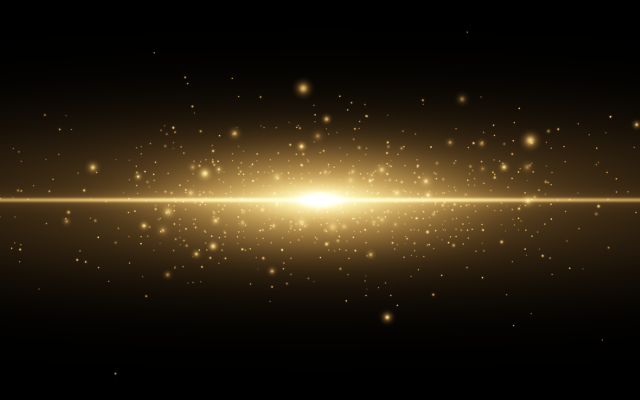
Write a Shadertoy shader that draws this background.

```glsl
vec3 hash3(vec2 p) {
    vec3 q = fract(vec3(p.xyx) * vec3(0.1031, 0.1030, 0.0973));
    q += dot(q, q.yxz + 33.33);
    return fract((q.xxy + q.yzz) * q.zyx);
}

float bell(vec2 p, vec2 spread) {
    p /= spread;
    return exp(-dot(p, p));
}

// One jittered spark per cell, thinning out away from the beam
float sparkLayer(vec2 p, float cellSize, float radius, float density, float halo, float seed) {
    vec2 grid = p / cellSize + seed * 7.31;
    vec2 cell = floor(grid);
    vec3 jitter = hash3(cell + 200.0 + seed * 37.0);
    vec3 traits = hash3(cell + 500.0 + seed * 91.0);
    vec2 offset = fract(grid) - mix(vec2(0.3), vec2(0.7), jitter.xy);
    vec2 place = p - offset * cellSize;
    float spread = bell(place, vec2(0.46, 0.14)) + 0.07 * bell(place, vec2(0.9, 0.17));
    float size = radius * mix(0.6, 1.3, traits.y);
    float soft = max(size, 0.65 / iResolution.y);
    float d = length(offset) * cellSize;
    float core = exp(-d * d / (soft * soft)) * min(1.0, size / soft);
    float aura = exp(-d / (size * 1.8)) * smoothstep(0.3, 0.08, length(offset));
    float present = step(jitter.z, density * spread);
    return present * mix(0.35, 1.4, traits.x * traits.x) * (core + halo * aura);
}

void mainImage(out vec4 fragColor, in vec2 fragCoord) {
    vec2 p = (fragCoord - 0.5 * iResolution.xy) / iResolution.y;
    float height = abs(p.y);

    // Wide haze and central glow
    float light = 0.42 * bell(p, vec2(1.0, 0.19));
    light += 1.2 * bell(p, vec2(0.30, 0.10));
    light += 1.1 * exp(-p.x * p.x / 0.11 - height / 0.03);
    light += 2.2 * bell(p, vec2(0.11, 0.035));

    // Thin horizontal beam
    float along = 0.3 + 0.7 * exp(-p.x * p.x / 0.22);
    light += along * (2.6 * exp(-pow(height / 0.0045, 2.0)) + 0.7 * exp(-height / 0.012));

    // Fine dust, from small to coarse
    for (int i = 0; i < 4; i++) {
        float n = float(i);
        light += 1.5 * sparkLayer(p, 0.016 + 0.008 * n, 0.0014 + 0.0005 * n,
                                  0.55 - 0.06 * n, 0.1, n + 1.0);
    }

    // Larger glowing motes
    for (int i = 0; i < 3; i++) {
        float n = float(i);
        light += 1.3 * sparkLayer(p, 0.065 + 0.025 * n, 0.0036 + 0.0014 * n,
                                  0.55, 0.7, n + 11.0);
    }

    // Golden exposure with a white-hot heart
    vec3 gold = vec3(1.0, 0.68, 0.30);
    vec3 color = 1.0 - exp(-light * gold);
    color += vec3(0.1, 0.15, 0.4) * bell(p, vec2(0.045, 0.018));
    fragColor = vec4(min(color, 1.0), 1.0);
}
```
